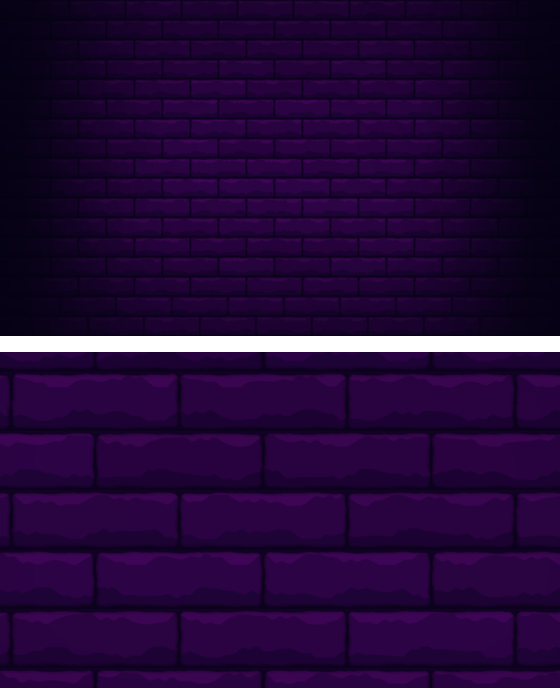
Top, the full canvas; bottom, a detail of the centre.
Reproduce this texture procedurally as a Shadertoy shader.

```glsl
// Dim purple brick wall with chipped highlights, ragged shading and dark sides.

const float BRICKS = 10.0;                 // bricks across
const float ROWS = 17.0;                   // courses down
const vec2 GAP = vec2(0.026, 0.050);       // half joint width, in course heights
const float CORNER = 0.09;                 // brick corner radius
const float WOBBLE = 0.012;                // unevenness of brick edges
const float LIT_DEPTH = 0.12;              // mean height of the top highlight
const float SHADE_DEPTH = 0.22;            // mean height of the bottom shade
const float TINT_RANGE = 0.10;             // brightness spread between bricks
const float MIN_LIGHT = 0.07;              // light left at the dark sides
const float SIDE_POWER = 2.7;              // higher keeps the dark nearer the sides
const float TOP_FALLOFF = 0.38;            // darkening towards top and bottom

const vec3 BRICK = vec3(0.166, 0.010, 0.258);
const vec3 LIT = vec3(0.232, 0.020, 0.322);
const vec3 SHADE = vec3(0.114, 0.010, 0.206);
const vec3 MORTAR = vec3(0.085, 0.010, 0.165);
const vec3 CREASE = vec3(0.050, 0.008, 0.118);
const vec3 NIGHT = vec3(0.014, 0.008, 0.068);
const float PI = 3.14159265;

float hash(vec2 p) {
    vec3 q = fract(p.xyx * vec3(0.1031, 0.1030, 0.0973));
    q += dot(q, q.yzx + 33.33);
    return fract((q.x + q.y) * q.z);
}

// Uneven contour from layered sines, about -1 to 1
float ragged(float x, float seed) {
    float phase = seed * 40.0;
    float wave = sin(x * 3.1 + phase) + 0.6 * sin(x * 7.3 + phase * 1.7);
    wave += 0.35 * sin(x * 17.0 + phase * 2.3 + 2.0 * sin(x * 5.0 + phase));
    return clamp(wave * 0.75, -1.0, 1.0);
}

// Half-brick bond; the courses at the wrap step by thirds to close the odd count
float courseOffset(float row) {
    float shift = 0.17 * step(ROWS - 2.5, row) - 0.16 * step(row, 0.5);
    return 0.4 + 0.5 * mod(row, 2.0) + shift;
}

float roundedBox(vec2 p, vec2 halfSize, float radius) {
    vec2 q = abs(p) - halfSize + radius;
    return length(max(q, 0.0)) + min(max(q.x, q.y), 0.0) - radius;
}

vec3 wall(vec2 uv) {
    float pixel = ROWS / iResolution.y;
    float aspect = iResolution.x / iResolution.y * ROWS / BRICKS;

    // Cell lookup, with ids that wrap around the canvas
    float row = ROWS - 1.0 - floor(uv.y * ROWS);
    float along = uv.x * BRICKS - courseOffset(row);
    vec2 id = vec2(mod(floor(along), BRICKS), row);
    vec2 p = (fract(vec2(along, uv.y * ROWS)) - 0.5) * vec2(aspect, 1.0);
    float seed = hash(id + 3.0);
    float seedLow = hash(id + 47.0);

    // Slightly uneven brick outline
    vec2 halfSize = vec2(aspect, 1.0) * 0.5 - GAP;
    float d = roundedBox(p, halfSize, CORNER);
    d += WOBBLE * ragged(p.x * 1.6 + p.y * 3.0, hash(id + 91.0));

    // Chipped highlight above, ragged shade below
    float ends = smoothstep(0.0, 0.2, halfSize.x - abs(p.x));
    float litDepth = (LIT_DEPTH + 0.09 * ragged(p.x, seed)) * mix(0.4, 1.0, ends);
    float shadeDepth = SHADE_DEPTH + 0.09 * ragged(p.x, seedLow);
    float fromTop = halfSize.y - p.y;
    float fromBottom = halfSize.y + p.y;
    vec3 face = mix(BRICK, LIT, smoothstep(pixel, -pixel, fromTop - litDepth));
    face = mix(face, SHADE, smoothstep(pixel, -pixel, fromBottom - shadeDepth));
    face *= 1.0 + TINT_RANGE * (hash(id + 19.0) - 0.5);
    face *= 1.0 - 0.2 * smoothstep(-0.06, 0.0, d);

    // Mortar, with a dark crease beneath and beside each brick
    vec3 joint = mix(CREASE, MORTAR, smoothstep(0.36, 0.5, p.y) * 0.6);
    return mix(joint, face, smoothstep(pixel, -pixel, d));
}

void mainImage(out vec4 fragColor, in vec2 fragCoord) {
    vec2 uv = fragCoord / iResolution.xy;

    // Periodic vignette: broad bright middle, dark sides, softer top and bottom
    vec2 away = sin(PI * (uv - 0.5));
    away *= away;
    float sides = 1.0 - pow(away.x, SIDE_POWER);
    float ends = 1.0 - TOP_FALLOFF * away.y * away.y;
    float light = mix(MIN_LIGHT, 1.0, sides * ends);

    fragColor = vec4(mix(NIGHT, wall(uv), light), 1.0);
}
```
